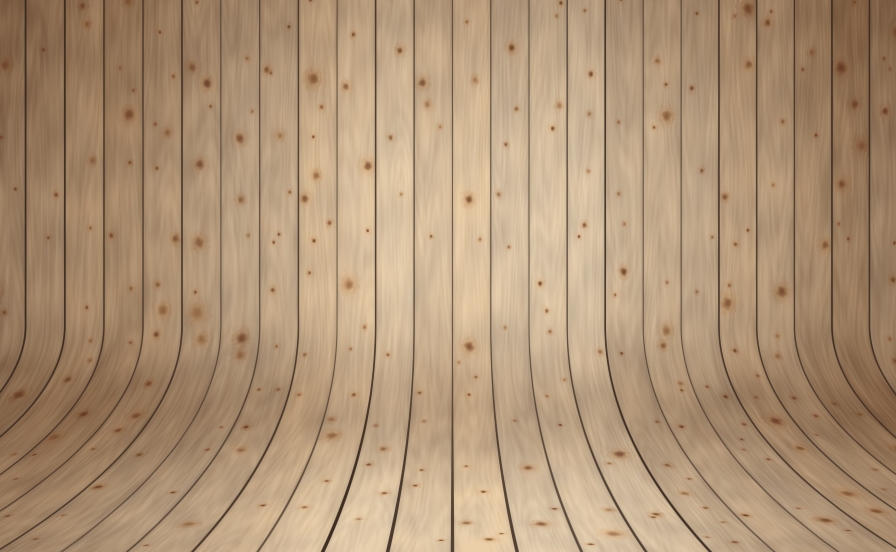
Give the GLSL for this texture, as a Shadertoy shader.

```glsl
// Pale pine planks running down a wall and curving forward into a lit floor.

const float CENTER_X = 0.505;      // seam that stays vertical
const float PLANK_WIDTH = 0.0428;  // on the wall, in canvas widths
const float WIDTH_DRIFT = 0.025;   // planks narrow slightly to the right
const float BEND_TOP = 0.41;       // height where the wall starts to curve
const float FAN = 4.1;             // spread of the planks toward the viewer
const float FLOOR_STRETCH = 1.7;   // foreshortening of the floor
const float KNOT_CELL = 1.45;      // knot spacing, in plank widths
const float KNOT_CHANCE = 0.48;
const vec3 WOOD_DARK = vec3(0.40, 0.265, 0.165);
const vec3 WOOD_LIGHT = vec3(0.88, 0.785, 0.655);
const vec3 KNOT_COLOR = vec3(0.36, 0.19, 0.11);
const vec3 HALO_TINT = vec3(0.93, 0.83, 0.72);
const vec3 SEAM_COLOR = vec3(0.19, 0.13, 0.095);

float hash(vec2 p) {
    vec3 q = fract(p.xyx * vec3(0.1031, 0.1030, 0.0973));
    q += dot(q, q.yzx + 33.33);
    return fract((q.x + q.y) * q.z);
}

vec2 gradientAt(vec2 cell) {
    float angle = 6.2832 * hash(cell);
    return vec2(cos(angle), sin(angle));
}

float gradientNoise(vec2 p) {
    vec2 i = floor(p), f = fract(p);
    vec2 w = f * f * f * (f * (f * 6.0 - 15.0) + 10.0);
    vec2 e = vec2(1.0, 0.0);
    float a = dot(gradientAt(i), f);
    float b = dot(gradientAt(i + e.xy), f - e.xy);
    float c = dot(gradientAt(i + e.yx), f - e.yx);
    float d = dot(gradientAt(i + e.xx), f - e.xx);
    return mix(mix(a, b, w.x), mix(c, d, w.x), w.y);
}

// Returns dark core, reddish halo and sideways push on the grain.
vec3 knots(vec2 board, float plank) {
    vec3 result = vec3(0.0);
    for (int layer = 0; layer < 2; layer++) {
        float shift = float(layer) * 0.63;
        float row = floor(board.y / KNOT_CELL + shift);
        vec2 id = vec2(plank + 61.0 + 40.0 * float(layer), row + 53.0);
        float present = step(hash(id + 7.0), KNOT_CHANCE);
        float size = hash(id + 19.0);
        float radius = mix(0.04, 0.14, size * size * size);
        vec2 center = vec2(mix(0.16, 0.84, hash(id + 31.0)),
            (row - shift + mix(0.3, 0.7, hash(id + 43.0))) * KNOT_CELL);
        vec2 offset = board - center;
        float wobble = 1.0 + 0.35 * gradientNoise(offset * 9.0 + id);
        float d = length(offset * vec2(1.0, 0.85)) * wobble / radius;
        float halo = exp(-0.4 * d * d);
        float core = 1.0 - smoothstep(0.2, 1.25, d);
        float strength = mix(0.2, 0.7, hash(id + 59.0));
        result += present * vec3(core * strength, halo, halo * offset.x);
    }
    return result;
}

// Soft pool on the wall, shaded bend and bright front of the floor.
float lighting(vec2 uv) {
    vec2 fromWall = (uv - vec2(0.515, 0.57)) / vec2(0.39, 0.55);
    vec2 fromFloor = (uv - vec2(0.52, -0.02)) / vec2(0.48, 0.20);
    float bend = (uv.y - 0.26) / 0.10;
    float side = abs(uv.x - 0.5) * 2.0;
    float light = 0.28 + 0.70 * exp(-dot(fromWall, fromWall));
    light += 0.52 * exp(-dot(fromFloor, fromFloor));
    light -= 0.16 * exp(-bend * bend);
    return light - 0.15 * side * side * smoothstep(0.55, 1.0, uv.y);
}

void mainImage(out vec4 fragColor, in vec2 fragCoord) {
    vec2 uv = fragCoord / iResolution.xy;
    float aspect = iResolution.x / iResolution.y;

    // Unroll the bent surface into plank coordinates
    float bend = max(BEND_TOP - uv.y, 0.0);
    float spread = 1.0 + FAN * bend * bend;
    float sideways = (uv.x - CENTER_X) / spread;
    float across = sideways * (1.0 + WIDTH_DRIFT * sideways) / PLANK_WIDTH;
    float along = (uv.y - FLOOR_STRETCH * bend * bend) / (PLANK_WIDTH * aspect);
    float plank = floor(across);
    vec2 board = vec2(across - plank, along);
    float plankSeed = hash(vec2(plank + 71.0, 5.0));

    // Grain: bowed growth rings, streaks and fine fibres
    vec3 knot = knots(board, plank);
    vec2 grainPos = board + vec2(-1.2 * knot.z, plankSeed * 90.0);
    float rings = gradientNoise(grainPos * vec2(1.6, 0.16) + plank * 7.3);
    float figure = sin(rings * 42.0 + grainPos.x * 9.0);
    float streaks = gradientNoise(grainPos * vec2(7.0, 0.45) + plank * 3.1);
    float fibres = gradientNoise(grainPos * vec2(19.0, 1.3) + plank * 5.7);
    float blotches = gradientNoise(grainPos * vec2(1.5, 0.8) + 17.0);
    float tone = 0.022 * figure + 0.09 * streaks + 0.06 * fibres + 0.12 * blotches;
    tone += 0.11 * (plankSeed - 0.5);

    // Wood and knots
    vec3 color = mix(WOOD_DARK, WOOD_LIGHT, clamp(lighting(uv) + tone, 0.0, 1.06));
    float warmth = hash(vec2(plank + 83.0, 11.0)) - 0.5 + blotches;
    color *= 1.0 + 0.03 * warmth * vec3(0.6, -0.2, -1.4);
    color *= mix(vec3(1.0), HALO_TINT, clamp(knot.y, 0.0, 1.0));
    color = mix(color, KNOT_COLOR, clamp(knot.x, 0.0, 0.8));

    // Seams, heavier at the front and centre of the floor
    float seam = floor(across + 0.5);
    float seamDistance = abs(across - seam);
    float pixel = fwidth(across);
    float centrality = exp(-pow((uv.x - CENTER_X) / 0.25, 2.0));
    float weight = hash(vec2(seam + 97.0, 23.0));
    float front = smoothstep(0.0, 0.4, bend) * centrality;
    float halfWidth = mix(0.013, 0.023, weight) + 0.012 * front;
    float line = 1.0 - smoothstep(halfWidth - 0.6 * pixel, halfWidth + 0.6 * pixel, seamDistance);
    color *= 1.0 - 0.12 * exp(-seamDistance * 20.0);
    color = mix(color, SEAM_COLOR, line * min(mix(0.5, 0.85, weight) + 0.2 * front, 0.95));

    fragColor = vec4(color, 1.0);
}
```
